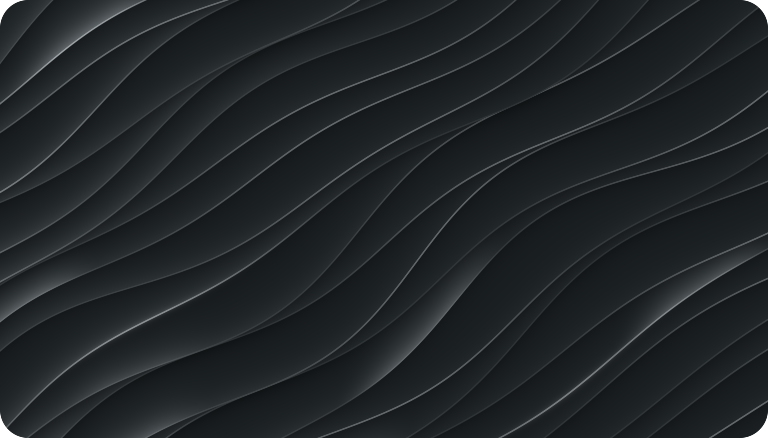
Give the GLSL for this background, as a WebGL 1 fragment shader.

```glsl
precision highp float;
// Dark overlapping wavy sheets running diagonally, with fine lit rims and soft glints.

uniform vec2 u_resolution;

float hash(float n) {
    return fract(sin(n * 91.7 + 1.3) * 437.58);
}

// Height of a sheet's lower rim across the flow, at distance "along" the flow.
float rimCurve(float base, float along, float seed) {
    float sway = 0.026 * sin(7.0 * along + 4.0 * base)
               + 0.020 * sin(4.1 * along - 3.0 * base + 1.0)
               + 0.034 * sin((2.5 + 2.0 * seed) * along + 6.283 * seed);
    return base + sway * mix(0.45, 1.0, smoothstep(-0.9, -0.2, base));
}

float roundedBox(vec2 q, vec2 halfSize, float radius) {
    vec2 e = abs(q) - halfSize + radius;
    return length(max(e, 0.0)) + min(max(e.x, e.y), 0.0) - radius;
}

void main() {
    float px = 1.0 / u_resolution.y;
    vec2 p = gl_FragCoord.xy * px;
    float aspect = u_resolution.x * px;

    // Axes along and across the flow
    float along = dot(p, vec2(0.835, 0.55));
    float across = dot(p, vec2(-0.55, 0.835));

    vec3 base = vec3(0.096, 0.115, 0.125);
    vec3 color = base;
    float leftLight = 1.0 - smoothstep(0.0, 1.15, p.x);

    // Paint sheets from the lowest to the uppermost
    for (int i = 0; i < 30; i++) {
        float n = float(i);
        float seed = hash(n);
        float pick = hash(n + 40.0);
        float d = across - rimCurve(-1.1 + 0.07 * n, along, seed);

        // Shadow cast on the sheets below
        color *= 1.0 - 0.22 * exp(min(d, 0.0) / 0.022);

        // Sheet body, lighter towards its rim
        float lift = exp(-max(d, 0.0) / 0.034);
        float light = 0.042 + 0.075 * leftLight * (0.6 + 0.8 * seed);

        // Localised glint, mostly on the left
        float center = mix(0.6 * seed, 1.75 * seed, step(0.8, pick));
        float glint = 1.0 - smoothstep(0.05, 0.2, abs(p.x - center));
        light += 0.2 * glint * smoothstep(0.4, 0.75, pick);
        vec3 sheet = base + light * lift * vec3(0.98, 1.0, 1.0);
        color = mix(color, sheet, smoothstep(-0.5 * px, 0.5 * px, d));

        // Thin rim light that swells and fades
        float swell = 0.5 + 0.5 * sin(3.2 * along + 17.0 * pick);
        float rim = 1.0 - smoothstep(0.0008, 0.0008 + px, abs(d - 0.001));
        float glow = exp(-abs(d) / 0.005) * pow(swell, 8.0) * step(0.75, seed);
        color += (0.05 + 0.2 * swell * swell) * rim + 0.12 * glow;
    }

    // Rounded card on white
    vec2 halfSize = 0.5 * vec2(aspect, 1.0);
    float card = roundedBox(p - halfSize, halfSize, 0.065);
    color = mix(color, vec3(1.0), smoothstep(-0.5 * px, 0.5 * px, card));

    gl_FragColor = vec4(color, 1.0);
}
```
